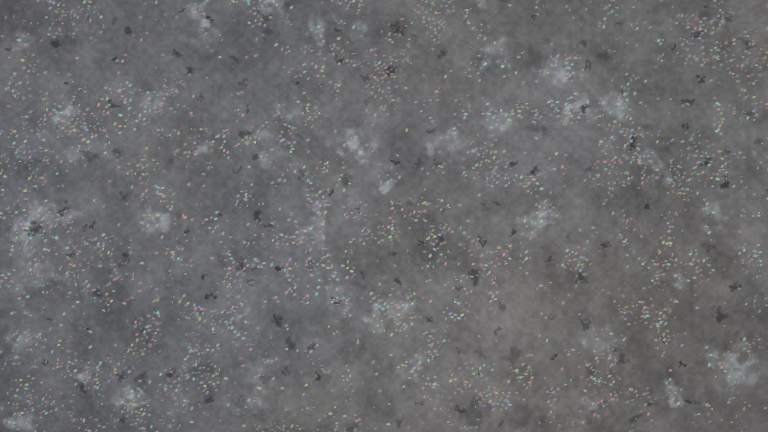
This texture is drawn by a WebGL 1 fragment shader. Its source:

```glsl
precision highp float;
// Grey mineral surface under a microscope: a softly mottled base with cloudy
// pale patches, ragged dark specks and clusters of tiny iridescent glints.
// Value noise shapes the mottling; jittered cell grids scatter the features.

#define MOTTLE 0.17
#define GRAIN 0.075
#define PATCH_CELLS 7.5
#define PATCH_SHARE 0.42
#define PATCH_STRENGTH 0.62
#define SPECK_CELLS 14.0
#define SPECK_SHARE 0.50
#define SPECK_STRENGTH 0.80
#define GLINT_CELLS 115.0
#define GLINT_SHARE 0.55
#define GLINT_STRENGTH 0.90

uniform vec2 u_resolution;

const vec3 BASE_COLOUR = vec3(0.408, 0.407, 0.413);
const vec3 PATCH_COLOUR = vec3(0.64, 0.67, 0.69);
const vec3 SPECK_COLOUR = vec3(0.20, 0.20, 0.21);

float hash(vec2 p) {
  return fract(sin(dot(p, vec2(127.1, 311.7))) * 43758.545);
}

vec2 hash2(vec2 p) {
  return vec2(hash(p), hash(p + 37.3));
}

float noise(vec2 p) {
  vec2 i = floor(p);
  vec2 f = fract(p);
  f = f * f * (3.0 - 2.0 * f);
  float low = mix(hash(i), hash(i + vec2(1.0, 0.0)), f.x);
  float high = mix(hash(i + vec2(0.0, 1.0)), hash(i + 1.0), f.x);
  return mix(low, high, f.y);
}

float fbm(vec2 p) {
  float sum = 0.0;
  float gain = 0.53;
  for (int i = 0; i < 4; i++) {
    sum += gain * noise(p);
    p = mat2(1.6, 1.2, -1.2, 1.6) * p + 17.1;
    gain *= 0.5;
  }
  return sum;
}

vec2 rotate(vec2 p, float angle) {
  float c = cos(angle);
  float s = sin(angle);
  return vec2(c * p.x + s * p.y, c * p.y - s * p.x);
}

// Soft ragged blobs, one at most per cell; radius is in cell units.
float blobs(vec2 p, float cells, float share, float radius, float stretch, float seed) {
  vec2 q = p * cells;
  vec2 home = floor(q);
  float cover = 0.0;
  vec2 ragged = q * 1.6 / radius + seed;
  vec2 warp = vec2(fbm(ragged), fbm(ragged + 29.0)) - 0.5;
  float fray = fbm(ragged * 1.4 + 51.0) - 0.5;
  for (int y = -1; y <= 1; y++) {
    for (int x = -1; x <= 1; x++) {
      vec2 cell = home + vec2(float(x), float(y));
      vec2 id = cell + seed;
      float present = step(hash(id + 5.7), share);
      float size = radius * mix(0.45, 1.0, pow(hash(id + 9.2), 1.5));
      vec2 d = q - cell - hash2(id) + 1.5 * radius * warp;
      d = rotate(d, 0.5 + 2.2 * (hash(id + 2.9) - 0.5));
      d.y *= mix(1.0, stretch, hash(id + 7.4));
      float body = 1.0 - smoothstep(0.2, 1.25, length(d) / size + 1.5 * fray);
      cover = max(cover, present * body * mix(0.4, 1.0, hash(id + 3.3)));
    }
  }
  return cover;
}

// Tiny slanted flakes: rgb is the flake colour, a its coverage.
vec4 glints(vec2 p, float density, float pixel) {
  vec2 q = p * GLINT_CELLS;
  vec2 home = floor(q);
  float blur = max(0.7 * pixel * GLINT_CELLS, 0.12);
  vec4 best = vec4(0.0);
  for (int y = -1; y <= 1; y++) {
    for (int x = -1; x <= 1; x++) {
      vec2 cell = home + vec2(float(x), float(y));
      float present = step(hash(cell + 71.0), density);
      vec2 d = rotate(q - cell - hash2(cell + 11.0), 0.5 + 1.6 * (hash(cell + 4.0) - 0.5));
      float size = mix(0.16, 0.36, hash(cell + 23.0));
      float edge = length(d * vec2(0.65, 1.0)) - size;
      float cover = present * (1.0 - smoothstep(-blur, blur, edge));
      cover *= mix(0.2, 1.0, hash(cell + 53.0));
      vec3 sheen = 0.5 + 0.5 * cos(6.283 * (hash(cell + 31.0) + vec3(0.0, 0.36, 0.62)));
      vec3 colour = vec3(0.66, 0.66, 0.62) + 0.22 * (sheen - 0.45);
      if (cover > best.a) best = vec4(colour, cover);
    }
  }
  return best;
}

void main() {
  vec2 p = gl_FragCoord.xy / u_resolution.y;
  vec2 uv = gl_FragCoord.xy / u_resolution;

  // Mottled base, cooler on the left and warmer on the right
  float warmth = uv.x - 0.5 + 0.9 * (noise(p * 3.1 + 40.0) - 0.5);
  vec3 colour = BASE_COLOUR + warmth * vec3(0.014, 0.0, -0.016);
  colour += MOTTLE * (0.5 * fbm(p * 4.0 + 8.0) + 0.7 * fbm(p * 15.0) - 0.6);
  colour += GRAIN * (0.6 * noise(p * 150.0) + 0.6 * noise(p * 75.0 + 9.0) - 0.6);

  // Cloudy patches, denser on the left
  float patches = blobs(p, PATCH_CELLS, PATCH_SHARE * (1.3 - 0.7 * uv.x), 0.42, 1.8, 3.0);
  float cloud = 0.25 + 1.2 * noise(p * 85.0);
  colour = mix(colour, PATCH_COLOUR, PATCH_STRENGTH * patches * cloud);

  // Dark specks and a few broader smudges
  float specks = blobs(p, SPECK_CELLS, SPECK_SHARE, 0.26, 2.4, 61.0);
  float smudges = blobs(p, 7.0, 0.3, 0.3, 1.5, 97.0);
  colour = mix(colour, SPECK_COLOUR, max(SPECK_STRENGTH * specks, 0.35 * smudges));

  // Glints gather in clusters and on the patches
  float cluster = smoothstep(0.46, 0.78, noise(p * 15.0 + 5.0) * 0.5 + noise(p * 36.0) * 0.5);
  float density = GLINT_SHARE * clamp(0.06 + cluster + 0.9 * patches, 0.0, 1.2);
  vec4 glint = glints(p, density, 1.0 / u_resolution.y);
  colour = mix(colour, glint.rgb, GLINT_STRENGTH * glint.a);

  // Slight darkening toward the corners
  vec2 centred = uv - 0.5;
  colour *= 1.03 - 0.2 * dot(centred, centred);
  gl_FragColor = vec4(clamp(colour, 0.0, 1.0), 1.0);
}
```
